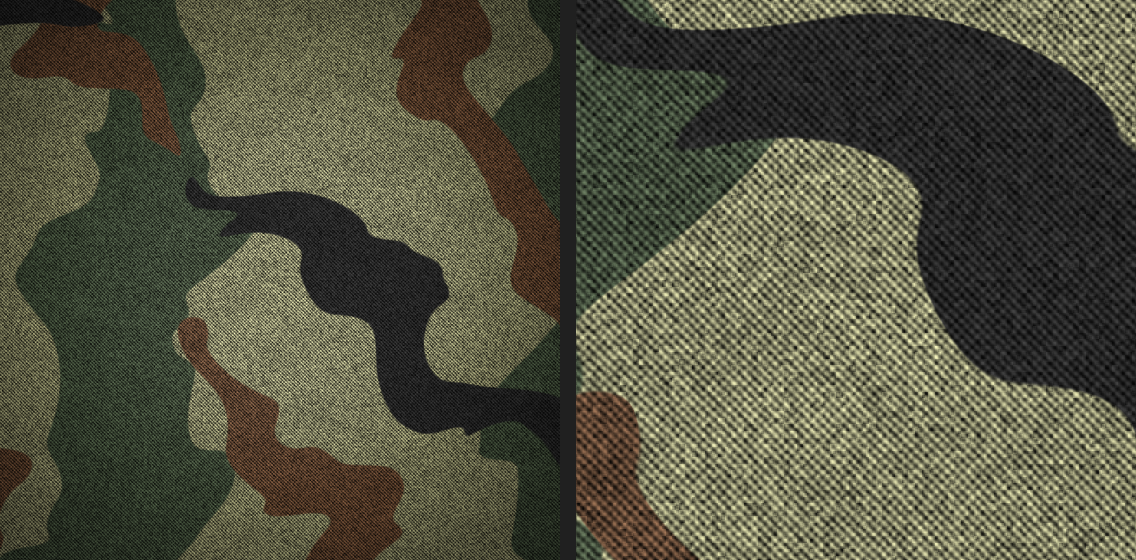
Left, the full canvas; right, a detail of the centre.
A Shadertoy shader for this texture:

```glsl
// Woodland camouflage printed on coarse twill cloth.
// Each colour is a set of broken bands, bent into rounded lobes by layered
// sines; a diagonal weave, thread grain and a soft vignette go on top.

const float TAU = 6.2831853;

float hash(vec2 cell) {
    vec3 q = fract(vec3(cell.xyx) * 0.1031);
    q += dot(q, q.yzx + 33.33);
    return fract((q.x + q.y) * q.z);
}

// Shears the plane with three layers of sines, from broad curves to small lobes
vec2 meander(vec2 p, float seed) {
    float frequency = 12.0;
    float amplitude = 0.050;
    for (int i = 0; i < 3; i++) {
        float turn = seed + 1.9 * float(i);
        vec2 across = vec2(cos(turn), sin(turn));
        vec2 along = vec2(-across.y, across.x);
        p += across * amplitude * sin(frequency * dot(p, along) + seed * 2.7);
        p += along * amplitude * sin(frequency * dot(p, across) + seed * 4.1);
        frequency *= 2.0;
        amplitude *= 0.54;
    }
    return p;
}

// Coverage of repeated bands that swell and end bluntly along their length
float patches(vec2 p, float seed, float angle, float centre, float period,
              float halfWidth, float swell, float rate, float phase) {
    p = meander(p, seed);
    vec2 normal = vec2(cos(angle), sin(angle));
    float across = (dot(p, normal) - centre) / period + 0.5;
    float along = dot(p, vec2(normal.y, -normal.x));
    float wave = 1.0 + swell * sin(rate * along + phase + 3.0 * floor(across));
    float blunt = sign(wave) * sqrt(abs(wave));
    float d = abs(fract(across) - 0.5) * period - halfWidth * blunt;
    float soft = clamp(fwidth(d), 0.0015, 0.008);
    return 1.0 - smoothstep(-soft, soft, d);
}

// Brightness of the cloth: diagonal ribs, crossing threads and random fibres
float twill(vec2 p) {
    vec2 thread = p * 162.0 + 0.06 * sin(p.yx * 43.0);
    float rib = sin(TAU * (thread.x + thread.y));
    float crossing = sin(TAU * (thread.x - thread.y));
    float grain = hash(floor(p * 512.0)) + hash(floor(p * 256.0) + 71.0) - 1.0;
    return 1.0 + 0.36 * rib + 0.17 * crossing + 0.40 * grain;
}

void mainImage(out vec4 fragColor, in vec2 fragCoord) {
    vec2 p = fragCoord / iResolution.y;
    vec2 fromCentre = fragCoord / iResolution.xy - 0.5;

    // Printed dyes, from the ground colour to the topmost
    vec3 colour = vec3(0.450, 0.448, 0.325);
    float green = patches(p, 1.3, -0.10, 0.19, 0.80, 0.122, 0.45, 4.0, 2.97);
    float brown = patches(p, 4.6, 0.41, 0.545, 0.55, 0.046, 1.50, 6.0, 0.67);
    float black = patches(p, 2.5, 0.835, 0.79, 0.80, 0.045, 1.60, 5.2, 0.27);
    colour = mix(colour, vec3(0.215, 0.260, 0.190), green);
    colour = mix(colour, vec3(0.330, 0.228, 0.155), brown);
    colour = mix(colour, vec3(0.130, 0.130, 0.130), black);

    // Faint worn streaks in the cloth
    float wear = sin(p.y * 61.0 + 2.0 * sin(p.x * 9.0)) * sin(p.x * 23.0 + p.y * 17.0);
    colour *= 1.0 + 0.035 * wear;

    // Paler, greyer middle and dark corners
    float edge = smoothstep(0.10, 0.80, length(fromCentre));
    float grey = dot(colour, vec3(0.33));
    colour = mix(mix(colour, vec3(grey), 0.18), colour, smoothstep(0.0, 0.5, edge));
    colour *= mix(1.13, 0.52, edge);

    fragColor = vec4(clamp(colour * twill(p), 0.0, 1.0), 1.0);
}
```
